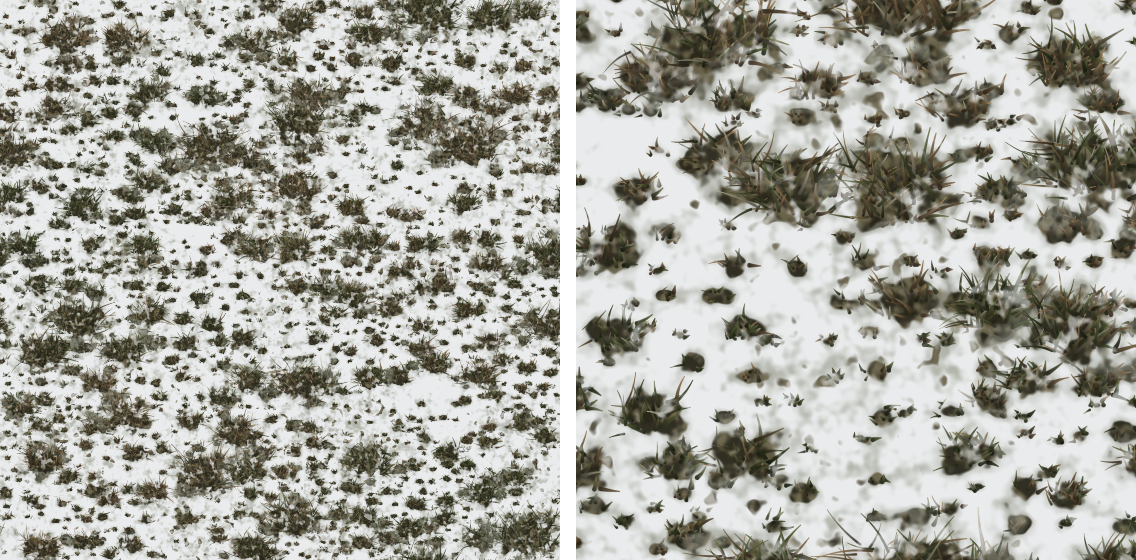
Left: the whole. Right: its middle third, enlarged.
Give the GLSL for this texture, as a WebGL 2 fragment shader.

```glsl
#version 300 es
precision highp float;
precision highp int;
// Thin snow over a rough meadow: lumpy snow from wrapped gradient noise,
// pitted with soil, then grass tufts of three sizes fanned out as tapered
// blades on wrapping jittered grids, and a last dusting of snow on top.

uniform vec2 u_resolution;
out vec4 fragColor;

const vec3 SNOW_LIGHT = vec3(0.915, 0.922, 0.925);
const vec3 SNOW_SHADE = vec3(0.70, 0.71, 0.67);
const vec3 SOIL_DARK = vec3(0.13, 0.12, 0.07);
const vec3 SOIL_LIGHT = vec3(0.40, 0.37, 0.27);
const vec3 GREEN = vec3(0.37, 0.41, 0.24);
const vec3 STRAW = vec3(0.60, 0.49, 0.34);
const vec3 FROST = vec3(0.70, 0.70, 0.61);
const float BLADE_WIDTH = 0.0012;  // half width at the root
const float PRESENCE = 0.70;       // share of grid cells holding a tuft
const float DUSTING = 0.55;        // snow lying on the grass

ivec2 wrapCell(ivec2 c, int n) {
  return ((c % n) + n) % n;
}

vec3 hash3(ivec2 c, int seed) {
  uvec3 v = uvec3(c, seed) * 1664525u + 1013904223u;
  v.x += v.y * v.z; v.y += v.z * v.x; v.z += v.x * v.y;
  v ^= v >> 16u;
  v.x += v.y * v.z; v.y += v.z * v.x; v.z += v.x * v.y;
  return vec3(v >> 8u) / 16777216.0;
}

float corner(ivec2 c, vec2 d, int n) {
  return dot(hash3(wrapCell(c, n), n).xy * 2.0 - 1.0, d);
}

// Gradient noise with n cells across the tile, about -0.7 to 0.7.
float noise(vec2 uv, int n) {
  vec2 p = uv * float(n), f = fract(p);
  ivec2 c = ivec2(floor(p));
  vec2 s = f * f * f * (f * (f * 6.0 - 15.0) + 10.0);
  float low = mix(corner(c, f, n), corner(c + ivec2(1, 0), f - vec2(1, 0), n), s.x);
  float high = mix(corner(c + ivec2(0, 1), f - vec2(0, 1), n),
                   corner(c + ivec2(1, 1), f - vec2(1, 1), n), s.x);
  return 1.4 * mix(low, high, s.y);
}

float fbm(vec2 uv, int n, int octaves) {
  float sum = 0.0, amp = 1.0;
  for (int i = 0; i < octaves; i++) {
    sum += amp * noise(uv, n);
    n *= 2;
    amp *= 0.6;
  }
  return sum;
}

// Bent tapered blade: x is its coverage, y the place along it.
vec2 blade(vec2 d, vec2 axis, float len, float bend, float width, float aa) {
  float along = dot(d, axis);
  float t = clamp(along / len, 0.0, 1.0);
  float side = dot(d, vec2(axis.y, -axis.x)) - bend * len * t * t;
  float w = width * (1.0 - 0.75 * t);
  return vec2(1.0 - smoothstep(w - aa, w + aa, length(vec2(side, along - t * len))), t);
}

// One layer of tufts, n cells across; rear rows are drawn first.
void drawTufts(vec2 uv, int n, int blades, float rough, vec3 soil, inout vec3 col) {
  float scale = float(n);
  vec2 g = uv * scale;
  ivec2 base = ivec2(floor(g));
  float aa = 0.7 * scale / u_resolution.y;
  for (int y = 1; y >= -1; y--)
  for (int x = -1; x <= 1; x++) {
    ivec2 cell = base + ivec2(x, y), id = wrapCell(cell, n);
    vec3 place = hash3(id, n + 500), kind = hash3(id, n + 900);
    vec2 centre = vec2(cell) + 0.15 + 0.7 * place.xy;
    vec2 d = g - centre;
    float size = mix(0.32, 0.74, kind.x * kind.x);
    if (length(d) > 1.35 * size) continue;
    vec2 home = centre / scale;
    if (place.z > PRESENCE + 0.6 * noise(home, 5)) continue;
    float dry = clamp(0.45 + 0.9 * noise(home, 3) + 0.7 * (kind.y - 0.5), 0.08, 0.92);

    // thinned snow and bare soil with a ragged rim
    float rim = length(d / (size * vec2(0.78, 0.5))) + 0.75 * rough;
    col = mix(col, SNOW_SHADE * 0.95, 0.5 * smoothstep(1.6, 0.8, rim));
    col = mix(col, soil, 0.9 * smoothstep(1.0, 0.65, rim));

    for (int b = 0; b < blades; b++) {
      vec3 h = hash3(id, n + 1000 + b), k = hash3(id, n + 3000 + b);
      vec2 root = (h.xy - 0.5) * size * vec2(1.25, 0.75);
      float lean = 1.3 * root.x / size + 2.6 * (h.z - 0.5);
      float len = size * mix(0.22, 0.65, k.x * k.x);
      vec2 s = blade(d - root, vec2(sin(lean), cos(lean)), len, 0.7 * (k.y - 0.5),
                     BLADE_WIDTH * scale * mix(0.6, 1.2, h.x), aa);
      if (s.x <= 0.0) continue;
      vec3 tint = mix(GREEN, STRAW, smoothstep(-0.2, 0.2, dry - k.z));
      tint = mix(tint, FROST, 0.75 * step(0.84, fract(k.z * 7.3 + k.y)));
      tint *= mix(0.4, 1.0, s.y) * mix(0.6, 1.15, fract(k.x * 5.7 + h.z));
      col = mix(col, tint, 0.92 * s.x);
    }
  }
}

void main() {
  vec2 uv = gl_FragCoord.xy / u_resolution;
  float broad = fbm(uv, 7, 3);
  float rough = fbm(uv, 48, 3);
  float grain = fbm(uv, 110, 2);

  // lumpy snow
  float relief = 0.55 * rough + 0.35 * grain - 0.3 * broad;
  vec3 snow = mix(SNOW_SHADE, SNOW_LIGHT, smoothstep(-0.65, 0.05, relief));
  vec3 soil = mix(SOIL_DARK, SOIL_LIGHT, smoothstep(-0.35, 0.5, grain + 0.3 * broad));

  // small pits melted down to the ground
  float pit = 0.8 * noise(uv, 83) + 0.35 * broad + 0.3 * grain;
  vec3 col = mix(snow, soil, 0.9 * smoothstep(0.36, 0.58, pit));

  drawTufts(uv, 46, 7, rough + 0.25, soil, col);
  drawTufts(uv, 22, 30, rough, soil, col);
  drawTufts(uv, 10, 80, rough, soil, col);

  // snow caught on the blades
  float dust = smoothstep(0.1, 0.5, 0.7 * rough + 0.5 * grain);
  fragColor = vec4(mix(col, snow, DUSTING * dust), 1.0);
}
```
